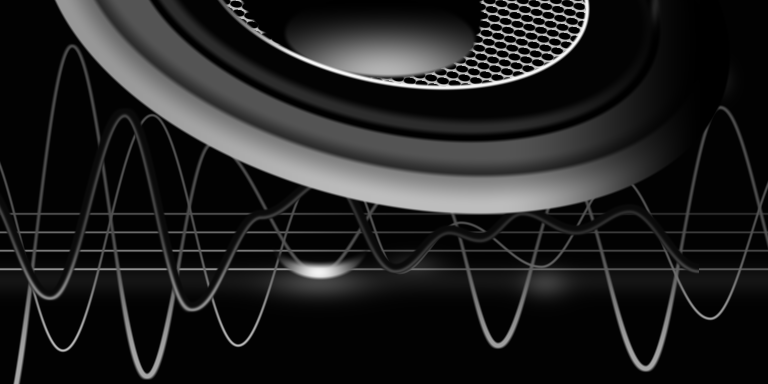
Write a WebGL 1 fragment shader that draws this background.

```glsl
precision highp float;
// Monochrome tilted loudspeaker above staff lines and tangled sound waves.
uniform vec2 u_resolution;

// Approximate signed distance to a sheared ellipse.
float disc(vec2 p, vec2 centre, vec2 radii, float tilt) {
  vec2 d = p - centre;
  d.y -= tilt * d.x;
  d /= radii;
  float r = max(length(d), 0.001);
  vec2 slope = vec2(d.x / radii.x - tilt * d.y / radii.y, d.y / radii.y) / r;
  return (r - 1.0) / length(slope);
}

float cover(float d, float soft) {
  return 1.0 - smoothstep(-soft, soft, d);
}

float glow(vec2 p, vec2 centre, vec2 size) {
  vec2 d = (p - centre) / size;
  return exp(-dot(d, d));
}

// Signed distance to a cosine swing through three turning points.
float swing(vec2 p, vec2 a, vec2 b, vec2 c) {
  if (p.x < a.x || p.x > c.x) return 1.0;
  vec2 from = p.x < b.x ? a : b;
  vec2 to = p.x < b.x ? b : c;
  vec2 span = to - from;
  float phase = 3.14159 * (p.x - from.x) / span.x;
  float slope = 1.5708 * sin(phase) * span.y / span.x;
  float height = from.y + span.y * (0.5 - 0.5 * cos(phase));
  return (p.y - height) / sqrt(1.0 + slope * slope);
}

float nearest(float a, float b) {
  return abs(a) < abs(b) ? a : b;
}

float tallWave(vec2 p) {
  float d = swing(p, vec2(0.0, 1.12), vec2(0.188, 0.12), vec2(0.383, 0.98));
  d = nearest(d, swing(p, vec2(0.383, 0.98), vec2(0.552, 0.375), vec2(0.83, 0.71)));
  d = nearest(d, swing(p, vec2(0.83, 0.71), vec2(1.05, 0.48), vec2(1.14, 0.5)));
  d = nearest(d, swing(p, vec2(1.14, 0.5), vec2(1.297, 0.9), vec2(1.48, 0.46)));
  d = nearest(d, swing(p, vec2(1.48, 0.46), vec2(1.682, 0.96), vec2(1.876, 0.28)));
  return nearest(d, swing(p, vec2(1.682, 0.96), vec2(1.876, 0.28), vec2(2.08, 0.8)));
}

float fineWave(vec2 p) {
  float d = swing(p, vec2(-0.05, 0.36), vec2(0.164, 0.913), vec2(0.396, 0.3));
  d = nearest(d, swing(p, vec2(0.396, 0.3), vec2(0.62, 0.9), vec2(0.83, 0.45)));
  d = nearest(d, swing(p, vec2(0.9, 0.45), vec2(1.04, 0.71), vec2(1.2, 0.58)));
  d = nearest(d, swing(p, vec2(1.2, 0.58), vec2(1.41, 0.695), vec2(1.61, 0.46)));
  return nearest(d, swing(p, vec2(1.61, 0.46), vec2(1.85, 0.83), vec2(2.06, 0.4)));
}

float tubeWave(vec2 p) {
  float d = swing(p, vec2(-0.05, 0.48), vec2(0.13, 0.77), vec2(0.325, 0.295));
  d = nearest(d, swing(p, vec2(0.325, 0.295), vec2(0.5, 0.8), vec2(0.68, 0.56)));
  d = nearest(d, swing(p, vec2(0.68, 0.56), vec2(0.86, 0.46), vec2(1.03, 0.7)));
  d = nearest(d, swing(p, vec2(1.03, 0.7), vec2(1.17, 0.6), vec2(1.25, 0.62)));
  d = nearest(d, swing(p, vec2(1.25, 0.62), vec2(1.36, 0.55), vec2(1.5, 0.6)));
  return nearest(d, swing(p, vec2(1.5, 0.6), vec2(1.64, 0.545), vec2(1.82, 0.7)) * step(p.x, 1.82)
    + step(1.82, p.x) * (swing(p, vec2(1.64, 0.545), vec2(1.82, 0.7), vec2(2.05, 0.45)) - 1.0));
}

// Woven metal mesh of staggered holes.
float grille(vec2 p) {
  vec2 q = vec2(p.x + 0.5 * p.y, p.y - 0.25 * p.x) * vec2(29.0, 46.0);
  q.x += 0.5 * mod(floor(q.y), 2.0);
  vec2 cell = fract(q) - 0.5;
  return 0.75 * smoothstep(0.34, 0.52, length(cell * vec2(0.85, 1.0) + vec2(0.0, 0.08)));
}

void main() {
  // Height is one unit; y runs downward.
  vec2 p = vec2(gl_FragCoord.x, u_resolution.y - gl_FragCoord.y) / u_resolution.y;
  float light = 0.008;

  // Staff lines and the haze below them
  for (int i = 0; i < 4; i++) {
    float n = float(i);
    float line = cover(abs(p.y - 0.557 - 0.048 * n) - 0.002, 0.003);
    light += line * (0.38 + 0.1 * n) * mix(1.0, 0.55, smoothstep(0.6, 1.1, p.x));
  }
  light += 0.07 * exp(-pow((p.y - 0.73) / 0.035, 2.0));
  light += 0.2 * glow(p, vec2(0.83, 0.74), vec2(0.12, 0.04));
  light += 0.16 * glow(p, vec2(1.42, 0.74), vec2(0.06, 0.04));
  light += 0.12 * glow(p, vec2(1.08, 0.69), vec2(0.07, 0.03));
  light += 0.08 * glow(p, vec2(1.88, 0.21), vec2(0.03, 0.04));

  // Thin waves, brighter in their troughs
  float low = smoothstep(0.6, 0.95, p.y);
  light = mix(light, 0.3 + 0.35 * low, cover(abs(tallWave(p)) - 0.004 - 0.003 * low, 0.004));
  light = mix(light, 0.32 + 0.45 * low, cover(abs(fineWave(p)) - 0.003, 0.003));

  // Bright crescent
  float crescent = cover(disc(p, vec2(0.835, 0.63), vec2(0.125, 0.095), 0.0), 0.006)
    * (1.0 - cover(disc(p, vec2(0.835, 0.6), vec2(0.15, 0.09), 0.0), 0.012));
  light = mix(light, 0.95 * glow(p, vec2(0.83, 0.71), vec2(0.09, 0.05)), crescent);

  // Dark tube with a lit lower edge
  float tube = tubeWave(p);
  float sheen = exp(-pow((tube - 0.007) / 0.005, 2.0)) * (0.22 + 0.3 * smoothstep(0.6, 0.8, p.y));
  light = mix(light, 0.04 + sheen * mix(1.0, 0.6, smoothstep(0.6, 1.0, p.x)), cover(abs(tube) - 0.013, 0.004));

  // Silver rim, grey face, groove and inner step
  float fade = 1.0 - smoothstep(1.3, 1.84, p.x);
  float rim = disc(p, vec2(1.003, -0.009), vec2(0.898, 0.544), 0.173);
  float silver = mix(0.74, 0.5, smoothstep(0.02, 0.1, -rim)) * mix(0.8, 1.0, smoothstep(0.2, 1.0, p.x));
  light = mix(light, silver * fade, cover(rim, 0.004));
  float face = disc(p, vec2(1.016, -0.031), vec2(0.82, 0.469), 0.173);
  light = mix(light, mix(0.16, 0.33, smoothstep(0.0, 0.05, -face)) * fade, cover(face, 0.008));
  float groove = disc(p, vec2(1.029, -0.039), vec2(0.69, 0.391), 0.17);
  light = mix(light, 0.17 * fade * smoothstep(0.012, 0.03, -groove), cover(groove, 0.006));
  float cone = disc(p, vec2(1.042, -0.039), vec2(0.638, 0.339), 0.17);
  light = mix(light, 0.01, cover(cone, 0.015));
  light += 0.14 * glow(p, vec2(1.705, 0.02), vec2(0.01, 0.04));

  // Mesh, bright ring and domed cap
  float ring = disc(p, vec2(1.029, -0.047), vec2(0.5, 0.266), 0.14);
  light = mix(light, grille(p), cover(ring, 0.004));
  float cap = disc(p, vec2(0.9375, -0.008), vec2(0.318, 0.208), 0.14);
  light = mix(light, 0.005, cover(max(cap, ring), 0.006));
  float dome = disc(p, vec2(0.99, 0.095), vec2(0.247, 0.104), 0.04);
  float shine = 0.72 * smoothstep(0.0, 0.2, p.y) * glow(p, vec2(1.0, 0.17), vec2(0.26, 0.2));
  light = mix(light, shine, cover(max(dome, ring), 0.008));
  float ringLight = mix(0.35, 0.97, smoothstep(0.55, 0.8, p.x));
  light = mix(light, ringLight, cover(abs(ring) - 0.005, 0.004));

  gl_FragColor = vec4(vec3(clamp(light, 0.0, 1.0)), 1.0);
}
```
